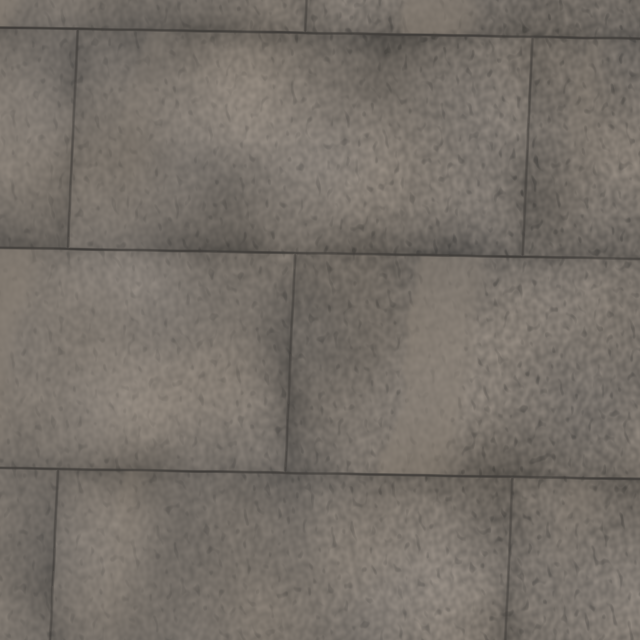
This texture is drawn by a Shadertoy shader. Its source:

```glsl
const vec2 BLOCK_SIZE = vec2(0.711, 0.344);
const vec2 WALL_OFFSET = vec2(0.1235, 0.043);
const vec2 SKEW = vec2(0.045, -0.0175);
const vec3 DARK_STONE = vec3(0.362, 0.345, 0.325);
const vec3 LIGHT_STONE = vec3(0.552, 0.519, 0.484);
const vec3 JOINT_COLOR = vec3(0.255, 0.243, 0.230);

float hash(vec2 p) {
    vec3 q = fract(p.xyx * vec3(0.1031, 0.1030, 0.0973));
    q += dot(q, q.yzx + 33.33);
    return fract((q.x + q.y) * q.z);
}

float cornerSlope(vec2 cell, vec2 corner, vec2 local) {
    float angle = 6.2832 * hash(cell + corner);
    return dot(vec2(cos(angle), sin(angle)), local - corner);
}

float gradientNoise(vec2 p) {
    vec2 cell = floor(p);
    vec2 f = fract(p);
    vec2 w = f * f * f * (f * (f * 6.0 - 15.0) + 10.0);
    float low = mix(cornerSlope(cell, vec2(0, 0), f), cornerSlope(cell, vec2(1, 0), f), w.x);
    float high = mix(cornerSlope(cell, vec2(0, 1), f), cornerSlope(cell, vec2(1, 1), f), w.x);
    return mix(low, high, w.y);
}

float fbm(vec2 p) {
    float sum = 0.0;
    float amplitude = 1.0;
    for (int i = 0; i < 4; i++) {
        sum += amplitude * gradientNoise(p);
        p = mat2(1.6, 1.2, -1.2, 1.6) * p + 17.3;
        amplitude *= 0.45;
    }
    return sum;
}

// Running bond: xy = block id, zw = position inside the block
vec4 blockLayout(vec2 p) {
    vec2 grid = (p + SKEW * p.yx - WALL_OFFSET) / BLOCK_SIZE;
    float row = floor(grid.y);
    grid.x -= 0.5 * mod(row, 2.0);
    return vec4(floor(grid), fract(grid));
}

// Smooth pale vein crossing a block, wider in odd courses
float paleVein(vec2 p, vec2 id, vec2 local) {
    float odd = mod(id.y, 2.0);
    float center = mix(0.12, 0.31, odd) + 0.03 * (hash(id + 61.0) - 0.5);
    float halfWidth = mix(0.022, 0.066, odd);
    float x = local.x - center + 0.06 * (local.y - 0.5) + 0.03 * fbm(p * 9.0 + 31.0);
    float body = smoothstep(-halfWidth - 0.010, -halfWidth + 0.010, x)
               * (1.0 - smoothstep(halfWidth - 0.02, halfWidth + 0.04, x));
    return body * mix(0.5 * (1.0 - local.y), 0.95, odd);
}

// Mineral grains: x = light and dark variation, y = dark pits
vec2 mineralGrain(vec2 p) {
    vec2 q = mat2(1.0, 0.25, -0.2, 0.8) * p;
    float fine = gradientNoise(q * 112.0);
    float medium = gradientNoise(q * 62.0 + 43.0);
    float pits = smoothstep(0.20, 0.52, gradientNoise(q * vec2(92.0, 72.0) + 91.0));
    return vec2(fine + 0.6 * medium, pits);
}

float jointLine(float dist, float pixel) {
    return 1.0 - smoothstep(0.0003, 0.0003 + max(0.0032, 1.4 * pixel), dist);
}

void mainImage(out vec4 fragColor, in vec2 fragCoord) {
    vec2 uv = fragCoord / iResolution.xy;
    vec2 p = vec2(uv.x, 1.0 - uv.y);
    float pixel = 1.0 / iResolution.y;

    // Slightly uneven block edges
    vec2 wobble = 0.0009 * vec2(gradientNoise(p * 21.0), gradientNoise(p * 17.0 + 50.0));
    vec4 block = blockLayout(p + wobble);
    vec2 id = block.xy;
    vec2 edgeDist = (0.5 - abs(block.zw - 0.5)) * BLOCK_SIZE;

    // Broad stains and grime near the edges
    vec2 stainPos = p + 7.0 * vec2(hash(id), hash(id + 19.0));
    float stain = fbm(stainPos * 4.2);
    float edgeGrime = exp(-min(edgeDist.x, edgeDist.y) / 0.043);
    float tone = 0.75 + 0.12 * (hash(id + 7.0) - 0.5) + 0.55 * stain;
    tone -= edgeGrime * (0.49 + 0.4 * gradientNoise(p * 8.0 + 12.0));

    // Pale vein softens the grain, which roughens toward the right
    float vein = paleVein(p, id, block.zw);
    vec2 grain = mineralGrain(p);
    float roughness = mix(0.65, 1.1, smoothstep(0.1, 0.95, p.x + 0.25 * stain));
    roughness *= 1.0 - 0.6 * vein;
    tone = mix(tone, 0.86, 0.65 * vein);
    tone += roughness * (0.39 * grain.x - 0.36 * grain.y);

    vec3 color = mix(DARK_STONE, LIGHT_STONE, clamp(tone, -0.35, 1.2));
    float warmth = gradientNoise(p * 6.0 + 71.0) + 0.6 * vein;
    color += 0.007 * warmth * vec3(1.0, 0.2, -1.0);

    // Thin joints, fainter where worn
    float wear = 0.85 + 0.4 * gradientNoise(p * 11.0 + 29.0);
    float joint = max(0.7 * jointLine(edgeDist.x, pixel), jointLine(edgeDist.y, pixel));
    color = mix(color, JOINT_COLOR, clamp(joint * wear, 0.0, 1.0));

    fragColor = vec4(color, 1.0);
}
```
